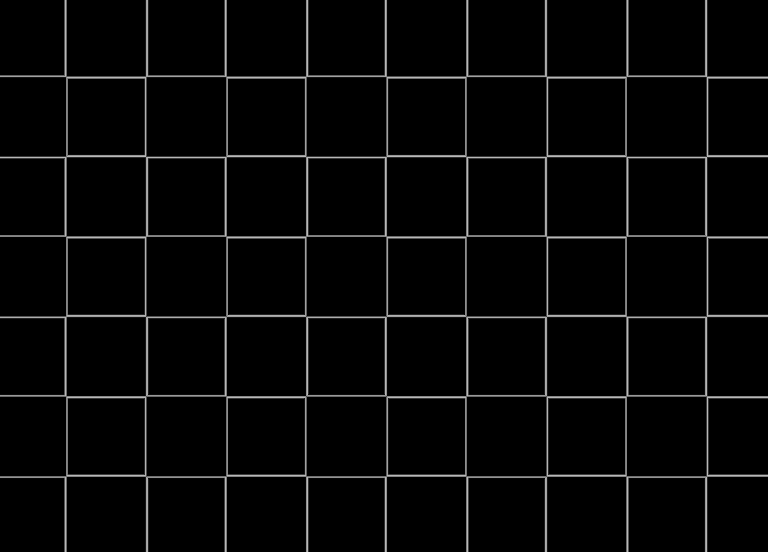
Write a WebGL 2 fragment shader that draws this pattern.

```glsl
#version 300 es
precision highp float;
// Thin grey grid on black, made of slightly inset square outlines that sit on
// every other cell like a checkerboard, so the lines jog a little at each
// crossing. Alternate rows swap which pair of sides is the heavier one.

#define CELL vec2(0.10425, 0.10404)   // cell size, in canvas widths
#define GRID_ORIGIN vec2(0.0863, 0.0984)
#define INSET 0.0009                  // gap from cell edge to outline centre
#define THIN_LINE 0.0020
#define THICK_LINE 0.0027
#define SOFTNESS 1.3                  // edge blur, in pixels
#define LINE_COLOR vec3(0.72)
#define BACKGROUND vec3(0.0)

uniform vec2 u_resolution;
out vec4 fragColor;

// Coverage of one square outline centred at the origin.
float outline(vec2 p, vec2 halfSize, vec2 sideWidth, float blur) {
  vec2 q = abs(p) - halfSize;
  float d = abs(length(max(q, 0.0)) + min(max(q.x, q.y), 0.0));
  float width = q.x > q.y ? sideWidth.x : sideWidth.y;
  return clamp(0.5 + (0.5 * width - d) / blur, 0.0, 1.0);
}

void main() {
  vec2 p = gl_FragCoord.xy / u_resolution.x - GRID_ORIGIN;
  float blur = SOFTNESS / u_resolution.x;
  vec2 cell = floor(p / CELL);
  float coverage = 0.0;

  // Own cell and neighbours; only cells of even parity carry an outline.
  for (int y = -1; y <= 1; y++) {
    for (int x = -1; x <= 1; x++) {
      vec2 id = cell + vec2(x, y);
      if (mod(id.x + id.y, 2.0) > 0.5) continue;
      bool heavySides = mod(id.y, 2.0) > 0.5;
      vec2 sideWidth = heavySides ? vec2(THICK_LINE, THIN_LINE)
                                  : vec2(THIN_LINE, THICK_LINE);
      vec2 local = p - (id + 0.5) * CELL;
      coverage = max(coverage, outline(local, 0.5 * CELL - INSET, sideWidth, blur));
    }
  }

  fragColor = vec4(mix(BACKGROUND, LINE_COLOR, coverage), 1.0);
}
```
